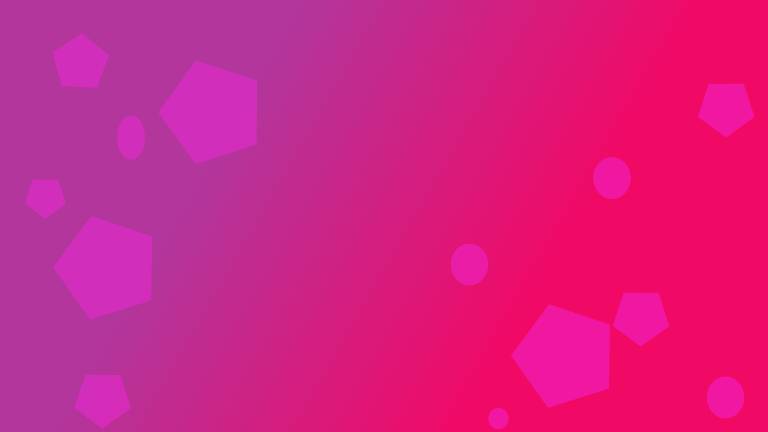
Write a WebGL 1 fragment shader that draws this background.

```glsl
precision highp float;
// Diagonal purple-to-pink gradient with translucent magenta pentagons and ovals.

uniform vec2 u_resolution;

const float SECTOR = 1.256637; // a fifth of a full turn

// Signed distance to a regular pentagon with one corner at angle "turn"
float pentagon(vec2 p, vec2 center, float radius, float turn) {
  vec2 q = p - center;
  float a = mod(atan(q.y, q.x) - turn, SECTOR) - 0.5 * SECTOR;
  return length(q) * cos(a) - radius * cos(0.5 * SECTOR);
}

// Approximate signed distance to an upright ellipse
float oval(vec2 p, vec2 center, vec2 radii) {
  return (length((p - center) / radii) - 1.0) * min(radii.x, radii.y);
}

void main() {
  // The canvas spans 16 by 9 units
  vec2 p = gl_FragCoord.xy / u_resolution * vec2(16.0, 9.0);
  float pixel = 9.0 / u_resolution.y;

  // Background gradient, running down to the right
  vec3 purple = vec3(0.70, 0.21, 0.61);
  vec3 pink = vec3(0.945, 0.035, 0.40);
  float along = 0.5 + dot(p - vec2(8.0, 4.5), vec2(0.866, -0.5)) / 18.36;
  vec3 color = mix(purple, pink, clamp((along - 0.3) / 0.4, 0.0, 1.0));

  // Large pentagons pointing left
  float d = pentagon(p, vec2(4.43, 6.66), 1.135, 3.14);
  d = min(d, pentagon(p, vec2(2.24, 3.42), 1.135, 3.13));
  d = min(d, pentagon(p, vec2(11.78, 1.58), 1.135, 3.13));

  // Small pentagons, one pointing up and the others down
  d = min(d, pentagon(p, vec2(1.675, 7.69), 0.62, 1.52));
  d = min(d, pentagon(p, vec2(15.13, 6.755), 0.62, -1.57));
  d = min(d, pentagon(p, vec2(13.355, 2.40), 0.62, -1.58));
  d = min(d, pentagon(p, vec2(2.14, 0.69), 0.62, -1.58));
  d = min(d, pentagon(p, vec2(0.945, 4.895), 0.45, -1.58));

  // Ovals
  vec2 roundRadii = vec2(0.39, 0.435);
  d = min(d, oval(p, vec2(12.75, 5.29), roundRadii));
  d = min(d, oval(p, vec2(9.78, 3.49), roundRadii));
  d = min(d, oval(p, vec2(15.115, 0.72), roundRadii));
  d = min(d, oval(p, vec2(10.385, 0.28), vec2(0.21, 0.225)));
  d = min(d, oval(p, vec2(2.73, 6.135), vec2(0.29, 0.46)));

  // Translucent tint inside the shapes
  vec3 magenta = vec3(0.94, 0.15, 0.855);
  float inside = 1.0 - smoothstep(-0.5 * pixel, 0.5 * pixel, d);
  gl_FragColor = vec4(mix(color, magenta, 0.5 * inside), 1.0);
}
```
